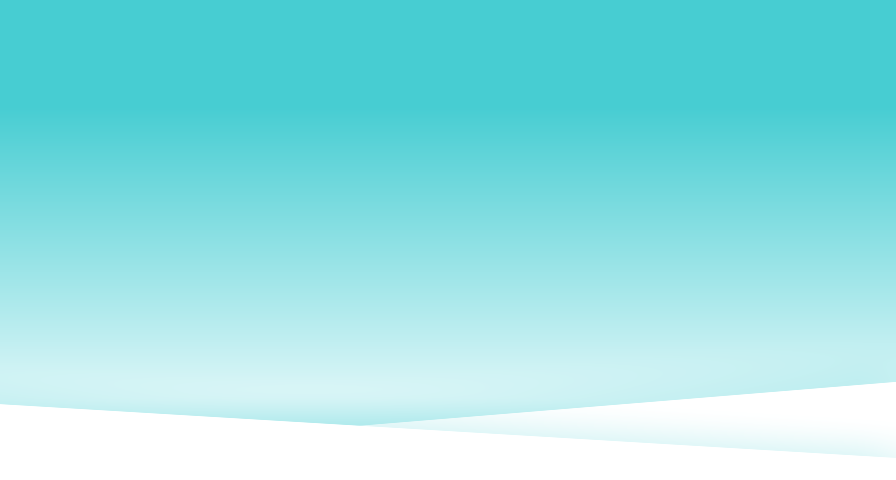
A WebGL 2 fragment shader for this background:

```glsl
#version 300 es
precision highp float;
// Turquoise sky gradient fading to pale mist above two slanted white sheets with soft shadows.

uniform vec2 u_resolution;
out vec4 fragColor;

const vec3 TURQUOISE = vec3(0.28, 0.804, 0.824);
const vec3 MIST = vec3(0.87, 0.967, 0.972);
const vec3 WHITE = vec3(1.0);

// Height of p above the line that leaves (0, start) with the given slope.
float heightAbove(vec2 p, float start, float slope) {
    return p.y - start - slope * p.x;
}

// Coverage of the region below an edge, smoothed over one pixel.
float below(float height, float pixel) {
    return 1.0 - smoothstep(-0.5 * pixel, 0.5 * pixel, height);
}

// Blurred shadow above an edge, weakening towards the right end of the sheet.
float softShadow(float height, float reach, float x) {
    float falloff = 1.0 - smoothstep(-reach, reach, height);
    return 2.0 * falloff * mix(0.5, 1.0, 1.0 - smoothstep(0.95, 1.03, x));
}

// Lays a white sheet and its shadow over the colour beneath.
vec3 addSheet(vec3 base, float height, float x, float reach, float strength, float pixel) {
    vec3 shaded = mix(base, TURQUOISE, strength * softShadow(height, reach, x));
    return mix(shaded, WHITE, below(height, pixel));
}

void main() {
    vec2 uv = gl_FragCoord.xy / u_resolution;
    float pixel = 1.0 / u_resolution.y;

    // Sky: flat at the top, then a steady fade into mist.
    float fade = clamp((0.776 - uv.y) / 0.606, 0.0, 1.0);
    vec3 color = mix(TURQUOISE, MIST, fade);

    // Rising sheet on the right, then the falling sheet in front.
    float rising = heightAbove(uv, 0.0518, 0.1526);
    float falling = heightAbove(uv, 0.158, -0.112);
    color = addSheet(color, rising, uv.x, 0.10, 0.17, pixel);
    color = addSheet(color, falling, uv.x, 0.085, 0.17, pixel);

    fragColor = vec4(color, 1.0);
}
```
